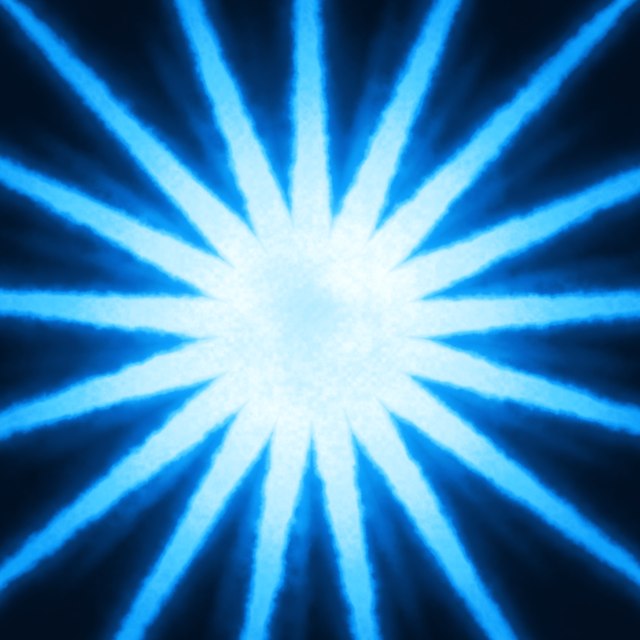
Give the GLSL for this background, as a Shadertoy shader.

```glsl
// Draws a blue-white starburst of tapered, grainy rays on a dark navy ground.
#define RAYS 17
#define CENTER vec2(0.488, 0.490)
#define FIRST_ANGLE 5.19
#define RAY_WIDTH 0.040
#define RAY_TAPER 0.043
#define GLOW_RADIUS 0.28
#define HALO_SIZE 0.018
#define CORE_RADIUS 0.20
#define FAINT_RAYS 0.15
#define GRAIN 0.055

const float PI = 3.14159;

float hash(vec2 p) {
    return fract(sin(dot(p, vec2(127.1, 311.7))) * 43758.5453);
}

float noise(vec2 p) {
    vec2 i = floor(p), f = fract(p);
    f = f * f * (3.0 - 2.0 * f);
    return mix(mix(hash(i), hash(i + vec2(1, 0)), f.x),
               mix(hash(i + vec2(0, 1)), hash(i + vec2(1, 1)), f.x), f.y);
}

float fbm(vec2 p) {
    float sum = 0.0, weight = 0.5;
    for (int i = 0; i < 4; i++) {
        sum += weight * noise(p);
        p = mat2(1.6, 1.2, -1.2, 1.6) * p + 7.3;
        weight *= 0.5;
    }
    return sum / 0.9375;
}

// Even spacing with a slow, hand-drawn wobble; result in radians
float rayAngle(float index) {
    float a = 2.0 * PI * index / float(RAYS);
    float wobble = -1.19 * cos(a) - 0.32 * sin(a) - 0.75 * sin(3.0 * a)
                 + 0.7 * cos(PI * index) * max(sin(a), 0.0);
    return a + radians(FIRST_ANGLE + wobble);
}

// x: distance along the ray, y: distance from its axis
vec2 rayCoords(vec2 p, float angle) {
    vec2 dir = vec2(cos(angle), sin(angle));
    return vec2(dot(p, dir), abs(p.x * dir.y - p.y * dir.x));
}

// Energy to colour: navy, blue, cyan, white
vec3 palette(float e) {
    vec3 c = vec3(0.003, 0.06, 0.13);
    c = mix(c, vec3(0.01, 0.20, 0.41), smoothstep(0.00, 0.20, e));
    c = mix(c, vec3(0.01, 0.40, 0.78), smoothstep(0.18, 0.40, e));
    c = mix(c, vec3(0.04, 0.62, 0.98), smoothstep(0.36, 0.56, e));
    c = mix(c, vec3(0.29, 0.80, 1.00), smoothstep(0.53, 0.71, e));
    c = mix(c, vec3(0.74, 0.93, 1.00), smoothstep(0.68, 0.88, e));
    return mix(c, vec3(0.96, 1.00, 1.00), smoothstep(0.86, 1.00, e));
}

void mainImage(out vec4 fragColor, in vec2 fragCoord) {
    vec2 uv = fragCoord / iResolution.xy;
    vec2 p = uv - CENTER;
    float r = length(p);
    float cloud = fbm(uv * 9.0) - 0.5;
    float speckle = fbm(uv * 130.0) - 0.5;
    float rough = 0.010 * (fbm(uv * 45.0) - 0.5) + 0.006 * speckle;

    // Main rays with soft halos, and dim streaks between them
    float rays = 0.0, halo = 0.0, streaks = 0.0;
    for (int i = 0; i < RAYS; i++) {
        float index = float(i);
        float angle = rayAngle(index);
        vec2 q = rayCoords(p, angle);
        if (q.x > 0.0) {
            float edge = q.y + rough - max(RAY_WIDTH - RAY_TAPER * q.x, 0.008);
            rays = max(rays, 1.0 - smoothstep(-0.011, 0.006, edge));
            halo = max(halo, exp(-max(edge, 0.0) / HALO_SIZE));
        }
        float pick = hash(vec2(index, 3.0));
        vec2 s = rayCoords(p, angle + 2.0 * PI / float(RAYS) * mix(0.35, 0.65, pick));
        if (s.x > 0.0) {
            float strength = 0.3 + 0.7 * hash(vec2(index, 8.0));
            streaks += strength * (1.0 - smoothstep(0.0, 0.026, s.y + rough));
        }
    }

    // Central glow fills the gaps near the middle
    float glow = 0.85 * exp(-r * r / (GLOW_RADIUS * GLOW_RADIUS));
    float energy = glow + 0.35 * halo * max(1.0 - 1.3 * glow, 0.0);
    energy += FAINT_RAYS * streaks * smoothstep(0.2, 0.32, r)
            * (1.0 - smoothstep(0.32, 0.62, r));

    // Rays cool from white to blue along their length
    float rayEnergy = mix(0.96, 0.56, smoothstep(0.10, 0.62, r));
    energy = mix(energy, rayEnergy, rays);

    // Bright core with a faint bluish hollow
    float core = 1.0 - smoothstep(0.5 * CORE_RADIUS, CORE_RADIUS, r);
    energy = mix(energy, 0.96, core);
    vec2 hollow = (p - vec2(0.01, 0.03)) / vec2(0.07, 0.05);
    energy -= 0.07 * exp(-dot(hollow, hollow));

    // Painted texture
    energy += cloud * mix(0.06, 0.14, core) + GRAIN * speckle * (0.4 + energy);
    fragColor = vec4(palette(clamp(energy, 0.0, 1.0)), 1.0);
}
```
